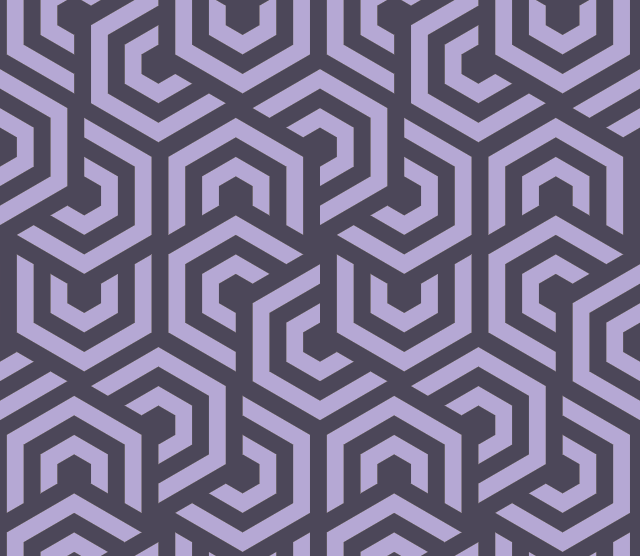
Reproduce this pattern procedurally as a Shadertoy shader.

```glsl
// Interlocking pinwheels of six notched, double-banded hexagons in lilac on slate.

#define REPEATS vec2(2.0, 1.0)           // rectangular cells across and down
#define CELL (19.0 * vec2(1.0, SQRT3))   // cell size, in band widths
#define ORIGIN vec2(0.0, 0.56)           // first pinwheel centre, in cells
#define STAGGER vec2(0.495, 0.5)         // step to the second pinwheel, in cells
#define RING_RADIUS (10.0 / SQRT3)       // pinwheel centre to hexagon centre
#define SLATE vec3(0.30, 0.28, 0.35)
#define LILAC vec3(0.71, 0.66, 0.83)
#define EDGE_WARMTH vec3(0.0, 0.0, 0.08) // blue lost along the soft edges

const float SQRT3 = 1.7320508;
const float TAU = 6.2831853;

// Distance from the centre in a pointy-topped hexagonal metric
float hexRadius(vec2 p) {
    p = abs(p);
    return max(p.x, 0.5 * p.x + 0.5 * SQRT3 * p.y);
}

// Two concentric bands, one unit wide, covering radii 1..2 and 3..4
float bandDistance(vec2 p) {
    return abs(abs(hexRadius(p) - 2.5) - 1.0) - 0.5;
}

// Positive inside a 120 degree wedge that opens along the unit vector axis
float wedgeDepth(vec2 p, vec2 axis) {
    float along = dot(p, axis);
    float across = abs(axis.x * p.y - axis.y * p.x);
    return 0.5 * (SQRT3 * along - across);
}

// Six hexagons in a ring, each notched to make room for the next
float pinwheelDistance(vec2 p) {
    float nearest = 1e3;
    for (int k = 0; k < 6; k++) {
        float angle = TAU * (float(k) + 0.5) / 6.0;
        float notchAngle = angle + TAU / 3.0;
        vec2 local = p - RING_RADIUS * vec2(cos(angle), sin(angle));
        vec2 notchAxis = vec2(cos(notchAngle), sin(notchAngle));
        nearest = min(nearest, max(bandDistance(local), wedgeDepth(local, notchAxis)));
    }
    return nearest;
}

void mainImage(out vec4 fragColor, in vec2 fragCoord) {
    vec2 cellPos = fragCoord / iResolution.xy * REPEATS - ORIGIN;

    // Two staggered pinwheels per cell, wrapped about their centres
    float dist = 1e3;
    for (int i = 0; i < 2; i++) {
        vec2 wrapped = fract(cellPos - float(i) * STAGGER + 0.5) - 0.5;
        dist = min(dist, pinwheelDistance(wrapped * CELL));
    }

    // Smooth edges with a slightly warm transition
    float pixel = REPEATS.x * CELL.x / iResolution.x;
    float ink = clamp(0.5 - dist / pixel, 0.0, 1.0);
    vec3 color = mix(SLATE, LILAC, ink) - 4.0 * ink * (1.0 - ink) * EDGE_WARMTH;
    fragColor = vec4(color, 1.0);
}
```
